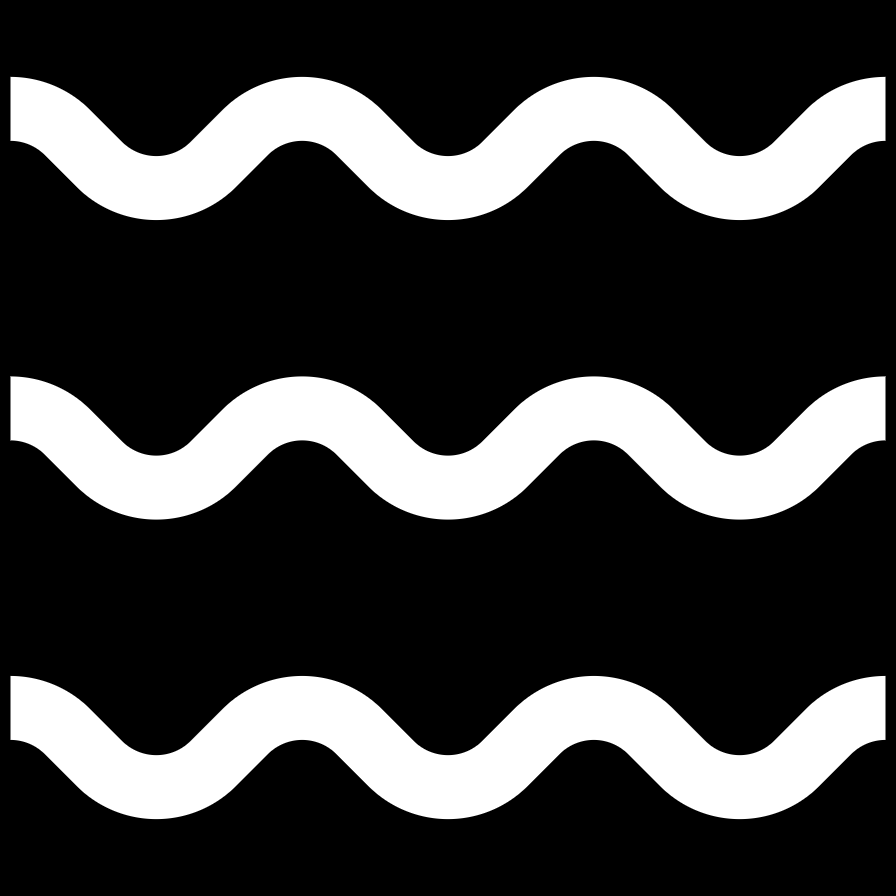
Give the GLSL for this pattern, as a Shadertoy shader.

```glsl
// Three horizontal white wavy bands, each three waves long, on black.

#define WAVES 3.0          // wave periods across
#define PERIOD 0.32552     // length of one wave
#define ROW_STEP 0.3343    // vertical distance between bands
#define AMPLITUDE 0.0442   // centre line height above its mean
#define HALF_WIDTH 0.0357  // half the band thickness
#define BACKGROUND vec3(0.0)
#define BAND vec3(1.0)

// Distance to a wave of circular arcs joined by 45 degree lines, crest at x = 0.
float waveDistance(vec2 p) {
    float radius = (0.5 * PERIOD - 2.0 * AMPLITUDE) / (2.0 * (sqrt(2.0) - 1.0));

    // Mirror into half a period, then turn the trough half onto the crest half.
    p.x = abs(p.x - PERIOD * round(p.x / PERIOD));
    vec2 middle = vec2(0.25 * PERIOD, 0.0);
    vec2 q = p - middle;
    if (q.x > q.y) q = -q;

    // Crest arc within 45 degrees of vertical, straight flank beyond it.
    vec2 v = q + middle - vec2(0.0, AMPLITUDE - radius);
    float reach = abs(v.x) < v.y ? length(v) : (abs(v.x) + v.y) * sqrt(0.5);
    return abs(reach - radius);
}

void mainImage(out vec4 fragColor, in vec2 fragCoord) {
    vec2 p = fragCoord / iResolution.xy - 0.5;
    float pixel = 1.0 / min(iResolution.x, iResolution.y);

    // Repeat the rows and start the waves on a crest at the left end.
    float halfLength = 0.5 * WAVES * PERIOD;
    float rowY = p.y - ROW_STEP * round(p.y / ROW_STEP);
    float band = waveDistance(vec2(p.x + halfLength, rowY)) - HALF_WIDTH;

    // Cut the ends square and smooth the edges.
    float shape = max(band, abs(p.x) - halfLength);
    float coverage = clamp(0.5 - shape / pixel, 0.0, 1.0);
    fragColor = vec4(mix(BACKGROUND, BAND, coverage), 1.0);
}
```
